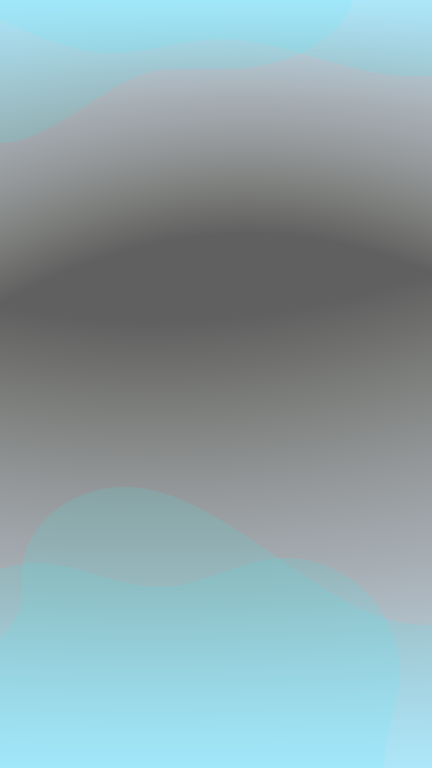
Give the GLSL for this background, as a WebGL 2 fragment shader.

```glsl
#version 300 es
precision highp float;

uniform vec2 u_resolution;
out vec4 outColor;

// Backdrop ramp, from the dark band outwards
const vec3 BAND  = vec3(0.375, 0.375, 0.375);
const vec3 ASH   = vec3(0.473, 0.479, 0.467);
const vec3 STEEL = vec3(0.580, 0.592, 0.600);
const vec3 MIST  = vec3(0.667, 0.702, 0.729);
const vec3 SKY   = vec3(0.740, 0.900, 0.970);
const vec4 RAMP_STOPS = vec4(0.17, 0.38, 0.62, 1.0);

// Translucent waves: tint near the band, tint at the canvas ends
const vec3 TINT_NEAR = vec3(0.36, 0.82, 0.82);
const vec3 TINT_FAR  = vec3(0.45, 0.92, 1.00);
const float WAVE_ALPHA = 0.215;

// Dark band edges as parabolas: apex x, apex y, curvature
const vec3 BAND_TOP    = vec3(0.57, 0.695, -0.283);
const vec3 BAND_BOTTOM = vec3(0.35, 0.583, 0.150);

// Heights of the rounded shoulders
const float TOP_SHOULDER   = 0.1107;
const float LEFT_SHOULDER  = 0.1146;
const float RIGHT_SHOULDER = 0.1523;

float parabola(vec3 curve, float x) {
    float d = x - curve.x;
    return curve.y + curve.z * d * d;
}

// Distance from the band, 0 at its edge and 1 at the canvas end
float bandDistance(vec2 p) {
    float top = parabola(BAND_TOP, p.x);
    float bottom = parabola(BAND_BOTTOM, p.x);
    return max(0.0, max((p.y - top) / (1.0 - top), (bottom - p.y) / bottom));
}

vec3 backdrop(float t) {
    vec3 c = mix(BAND, ASH, clamp(t / RAMP_STOPS.x, 0.0, 1.0));
    c = mix(c, STEEL, clamp((t - RAMP_STOPS.x) / (RAMP_STOPS.y - RAMP_STOPS.x), 0.0, 1.0));
    c = mix(c, MIST, clamp((t - RAMP_STOPS.y) / (RAMP_STOPS.z - RAMP_STOPS.y), 0.0, 1.0));
    return mix(c, SKY, clamp((t - RAMP_STOPS.z) / (RAMP_STOPS.w - RAMP_STOPS.z), 0.0, 1.0));
}

// Flat region with one elliptical shoulder, negative inside
float shoulder(float across, float along) {
    return length(max(vec2(across, along), 0.0)) - 1.0;
}

// Wave hanging across the whole top edge
float topRipple(vec2 p) {
    float edge = 1.011 - 0.080 * smoothstep(-0.23, 0.255, p.x)
                       + 0.018 * smoothstep(0.255, 0.51, p.x)
                       - 0.048 * smoothstep(0.51, 0.949, p.x);
    return edge - p.y;
}

// Wave hanging from the top left, rounded off on its right
float topLobe(vec2 p) {
    float edge = 0.814 + 0.096 * smoothstep(0.0, 0.394, p.x);
    float along = (edge + TOP_SHOULDER - p.y) / TOP_SHOULDER;
    return shoulder((p.x - 0.521) / 0.301, along);
}

// Tall lower hill, rounded on its left and sloping to the right
float leftHill(vec2 p) {
    float edge = 0.366 - 0.180 * smoothstep(0.289, 0.985, p.x);
    float flare = max(0.0, (0.225 - p.y) / 0.056);
    float side = 0.051 * (1.0 - flare * flare);
    float along = (p.y - edge + LEFT_SHOULDER) / LEFT_SHOULDER;
    return shoulder((0.289 - p.x) / (0.289 - side), along);
}

// Wavy lower hill, rounded on its right
float rightHill(vec2 p) {
    float edge = 0.251 + 0.0160 * smoothstep(-0.081, 0.081, p.x)
                       - 0.0313 * smoothstep(0.081, 0.37, p.x)
                       + 0.0377 * smoothstep(0.37, 0.66, p.x);
    float side = 0.889 + 0.037 * smoothstep(0.0, 0.128, p.y);
    float along = (p.y - edge + RIGHT_SHOULDER) / RIGHT_SHOULDER;
    return shoulder((p.x - 0.66) / (side - 0.66), along);
}

// Smooth coverage of a signed field
float coverage(float field) {
    return clamp(0.5 - field / max(fwidth(field), 1e-5), 0.0, 1.0);
}

void main() {
    vec2 p = gl_FragCoord.xy / u_resolution;
    float t = bandDistance(p);
    vec3 color = backdrop(t);
    vec3 tint = mix(TINT_NEAR, TINT_FAR, smoothstep(0.4, 1.0, t));

    // Each wave veils what lies beneath it
    color = mix(color, tint, WAVE_ALPHA * coverage(topRipple(p)));
    color = mix(color, tint, WAVE_ALPHA * coverage(topLobe(p)));
    color = mix(color, tint, WAVE_ALPHA * coverage(leftHill(p)));
    color = mix(color, tint, WAVE_ALPHA * coverage(rightHill(p)));

    outColor = vec4(color, 1.0);
}
```
